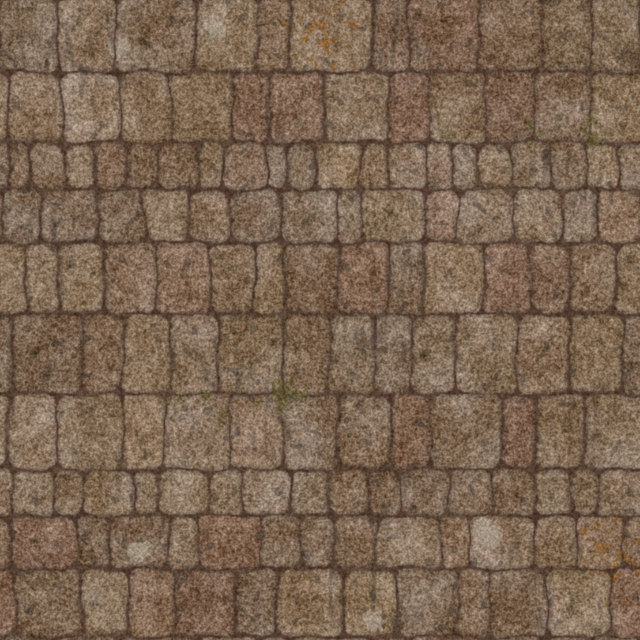
Reproduce this texture procedurally as a Shadertoy shader.

```glsl
// Weathered wall of squared stones in ten uneven courses, with dark joints, lichen and moss.

const int COURSES = 10;
const float EDGES[11] = float[](0.0, .106, .189, .261, .379, .504, .616, .699, .773, .882, 1.0);
const float STONES[10] = float[](12., 14., 16., 12., 13., 14., 14., 20., 12., 11.);
const float BASE = .005; // height of the lowest joint

const vec3 GROUT = vec3(.315, .23, .18);
const vec3 BROWN = vec3(.48, .385, .305);
const vec3 TAN = vec3(.535, .445, .35);
const vec3 GREY = vec3(.525, .455, .39);
const vec3 RUST = vec3(.50, .385, .315);
const vec3 PALE = vec3(.67, .62, .55);
const vec3 MOSS = vec3(.39, .37, .21);
const vec3 ORANGE = vec3(.58, .39, .18);

// Growth patches: centre and radius
const vec3 LICHEN[5] = vec3[](vec3(.185, .926, .022), vec3(.336, .958, .020),
    vec3(.219, .14, .021), vec3(.583, .03, .020), vec3(.762, .167, .026));
const vec3 MOSSES[5] = vec3[](vec3(.45, .388, .034), vec3(.31, .35, .036),
    vec3(.70, .808, .024), vec3(.82, .80, .022), vec3(.93, .79, .022));
const vec3 STAINS[2] = vec3[](vec3(.50, .94, .045), vec3(.955, .125, .05));

float hash(vec2 p) {
    vec3 q = fract(p.xyx * vec3(.1031, .1030, .0973));
    q += dot(q, q.yzx + 33.33);
    return fract((q.x + q.y) * q.z);
}

float corner(vec2 cell, vec2 offset) {
    float a = 6.2832 * hash(cell + 57.0);
    return dot(vec2(cos(a), sin(a)), offset);
}

// Gradient noise, roughly -0.7 to 0.7
float noise(vec2 p) {
    vec2 i = floor(p), f = p - i;
    vec2 w = f * f * f * (f * (f * 6.0 - 15.0) + 10.0), e = vec2(1, 0);
    return mix(mix(corner(i, f), corner(i + e.xy, f - e.xy), w.x),
               mix(corner(i + e.yx, f - e.yx), corner(i + e.xx, f - e.xx), w.x), w.y);
}

float roundBox(vec2 p, vec2 halfSize, float r) {
    vec2 q = abs(p) - halfSize + r;
    return length(max(q, 0.0)) + min(max(q.x, q.y), 0.0) - r;
}

// Position of a slanted upright joint, in stones along its course
float joint(float i, float row, float count, float v) {
    vec2 id = vec2(mod(i, count), row * 7.0 + 3.0);
    return i + .5 * (hash(id) - .5) + .16 * (hash(id + 40.0) - .5) * (v - .5);
}

// Signed distance to the stone at p; id receives its index and course
float stone(vec2 p, out vec2 id) {
    float y = fract(p.y - BASE);
    int row = 0;
    for (int k = 1; k < COURSES; k++) if (y > EDGES[k]) row = k;
    float low = EDGES[row], height = EDGES[row + 1] - low;
    float v = (y - low) / height, r = float(row), n = STONES[row];
    float u = p.x * n - .5 * hash(vec2(r, 91.0));
    float i = floor(u);
    if (u < joint(i, r, n, v)) i--;
    else if (u > joint(i + 1.0, r, n, v)) i++;
    float left = joint(i, r, n, v), right = joint(i + 1.0, r, n, v);
    id = vec2(mod(i, n), r + 20.0);
    vec2 size = vec2((right - left) / n, height);
    vec2 local = vec2((u - left) / n, y - low) - .5 * size;
    float inset = mix(.0008, .0026, hash(id + 11.0));
    return roundBox(local, .5 * size - inset, mix(.008, .019, hash(id + 23.0)));
}

// Ragged coverage of one growth patch
float growth(vec2 p, vec3 patchShape, float ragged, float rough) {
    float d = length(p - patchShape.xy) / patchShape.z;
    return smoothstep(1.0, .6, d + ragged * rough);
}

void mainImage(out vec4 fragColor, in vec2 fragCoord) {
    vec2 p = fragCoord / iResolution.xy;
    float pixel = 1.0 / iResolution.y;

    // Noise layers from broad to fine, turned against each other
    vec2 turned = mat2(.8, .6, -.6, .8) * p;
    float broad = noise(p * 5.0 + 3.0), blotch = noise(turned * 17.0 + 9.0);
    float mid = noise(p * 42.0), rough = noise(turned * 95.0 + 20.0);
    float grain = noise(p * 170.0) + .9 * noise(turned * 290.0 + 13.0);

    // Stone outline with worn, wandering edges
    vec2 warp = .007 * vec2(noise(p * 24.0 + 31.0), noise(p * 20.0 + 71.0));
    warp += .0022 * vec2(rough, noise(p * 80.0 + 17.0));
    vec2 id;
    float d = stone(p + warp, id);

    // Stone colour: tint per stone, then mottling
    vec3 color = mix(BROWN, TAN, hash(id + 2.0));
    color = mix(color, GREY, clamp(.5 * hash(id + 5.0) + .9 * blotch + .5 * broad, 0.0, 1.0));
    color = mix(color, RUST, .7 * smoothstep(.7, 1.0, hash(id + 8.0)));
    color *= .98 + .09 * hash(id + 13.0);
    color += .07 * broad + .08 * blotch + .09 * mid + .12 * rough + .155 * grain;

    // Dark pits and rain streaks
    float streak = noise(p * vec2(90.0, 18.0) + 5.0) + .5 * rough;
    color *= 1.0 - .25 * smoothstep(.25, .5, noise(turned * 55.0 + 44.0) + .3 * rough);
    color *= 1.0 - .22 * smoothstep(.0, .5, streak) * smoothstep(.0, .4, noise(p * 6.0 + 60.0));

    // Pale lichen and orange stains
    for (int k = 0; k < 5; k++)
        color = mix(color, PALE + .12 * grain, .75 * growth(p, LICHEN[k], .6, mid + rough));
    for (int k = 0; k < 2; k++)
        color = mix(color, ORANGE + .1 * grain, .6 * growth(p, STAINS[k], 2.4, mid + rough + .35));

    // Shaded rims and joints, some packed tight
    color *= mix(1.0, .84, smoothstep(-.007, .001, d + .006 * mid));
    vec3 mortar = GROUT + .08 * rough + .07 * grain;
    float depth = clamp(.88 + .6 * blotch, 0.0, 1.0);
    color = mix(color, mortar, depth * smoothstep(-.0008 - pixel, .0006 + pixel, d));

    // Moss creeping out of the joints
    float nearJoint = smoothstep(-.022, -.002, d);
    for (int k = 0; k < 5; k++)
        color = mix(color, MOSS + .15 * grain, .55 * nearJoint * growth(p, MOSSES[k], 1.6, mid + rough));

    fragColor = vec4(clamp(color, 0.0, 1.0), 1.0);
}
```
